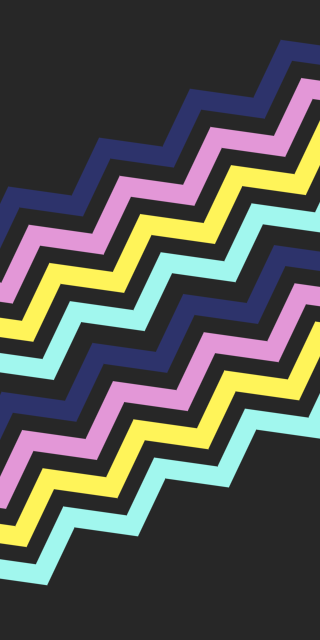
Reproduce this pattern procedurally as a WebGL 2 fragment shader.

```glsl
#version 300 es
precision highp float;
// Two sets of four coloured zigzag stripes climbing diagonally over charcoal.

uniform vec2 u_resolution;
out vec4 fragColor;

const vec3 CHARCOAL = vec3(0.153, 0.153, 0.153);
const vec3 NAVY = vec3(0.176, 0.200, 0.420);
const vec3 PINK = vec3(0.890, 0.594, 0.845);
const vec3 YELLOW = vec3(1.000, 0.955, 0.350);
const vec3 AQUA = vec3(0.630, 0.970, 0.935);

// Lengths are fractions of the canvas height.
const float TILT = 0.4938;
const float PERIOD = 0.1612;
const float PHASE = 0.0248;
const float AMPLITUDE = 0.0593;
const float HALF_WIDTH = 0.0150;
const float FIRST_STRIPE = -0.5992;
const float STRIPE_STEP = 0.0678;
const float SET_STEP = 0.2775;
const int SETS = 2;
const int STRIPES = 4;

// Triangle wave: 0 at each crest, 1 at each trough.
float triangleWave(float x) {
    return 1.0 - abs(2.0 * fract(x) - 1.0);
}

// Distance to a zigzag line with sharp mitred corners.
float zigzagDistance(vec2 p, float period, float amplitude) {
    float slope = 2.0 * amplitude / period;
    float offset = p.y - amplitude * triangleWave(p.x / period);
    return abs(offset) * inversesqrt(1.0 + slope * slope);
}

// Smooth coverage of a line of the given half width.
float lineMask(float dist, float halfWidth, float pixel) {
    return 1.0 - smoothstep(-0.75 * pixel, 0.75 * pixel, dist - halfWidth);
}

void main() {
    vec2 uv = gl_FragCoord.xy / u_resolution.y;
    float pixel = 1.0 / u_resolution.y;

    // Coordinates along the climb and downwards across it.
    vec2 axis = vec2(cos(TILT), sin(TILT));
    vec2 p = vec2(dot(uv, axis), dot(uv, vec2(axis.y, -axis.x)));

    vec3 palette[STRIPES] = vec3[STRIPES](NAVY, PINK, YELLOW, AQUA);
    vec3 color = CHARCOAL;

    for (int s = 0; s < SETS; s++) {
        for (int i = 0; i < STRIPES; i++) {
            float crest = FIRST_STRIPE + float(s) * SET_STEP + float(i) * STRIPE_STEP;
            float dist = zigzagDistance(p - vec2(PHASE, crest), PERIOD, AMPLITUDE);
            color = mix(color, palette[i], lineMask(dist, HALF_WIDTH, pixel));
        }
    }

    fragColor = vec4(color, 1.0);
}
```
